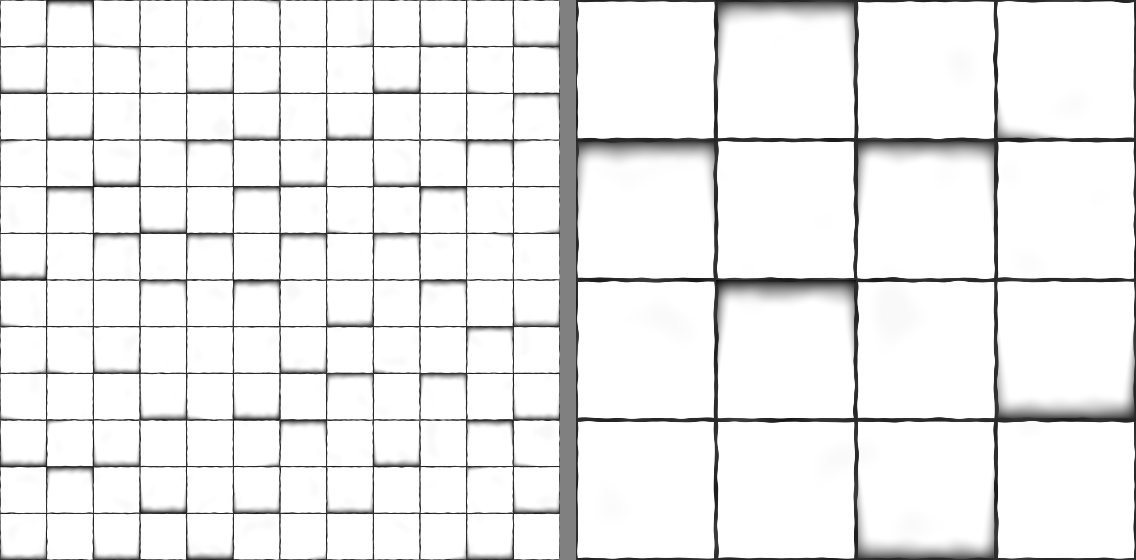
Left: the whole. Right: its middle third, enlarged.
Give the GLSL for this texture map, as a Shadertoy shader.

```glsl
// Seamless grid of white square tiles with thin worn joints and soft shadows of tilted tiles.
#define TILES 12.0          // tiles across and down
#define JOINT_HALF 0.0135   // half width of a joint, in tiles
#define JOINT_TONE 0.17     // grey of the joints
#define WOBBLE 0.012        // how far the joints wander
#define SHADE_DEPTH 0.20    // height of the shadow along the tilted edge
#define SIDE_WIDTH 0.14     // width of the side shadows at that edge
#define SIDE_REACH 0.85     // how far the side shadows climb
#define LOW_SHARE 0.43      // share of tilting tiles shaded at the bottom
#define HIGH_SHARE 0.20     // share of tilting tiles shaded at the top
#define CORNER_SHARE 0.20   // share of other tiles with one shaded corner
#define SMUDGE 0.025        // strength of the faint stains

float hash(vec2 p, float seed) {
    vec3 q = fract(vec3(p.xyx + seed * 7.31) * vec3(0.1031, 0.1030, 0.0973));
    q += dot(q, q.yzx + 33.33);
    return fract((q.x + q.y) * q.z);
}

float cornerSlope(vec2 corner, vec2 offset, float period, float seed) {
    float angle = 6.2832 * hash(mod(corner, period), seed);
    return dot(vec2(cos(angle), sin(angle)), offset);
}

// Gradient noise that wraps after a whole number of lattice cells.
float wrapNoise(vec2 p, float period, float seed) {
    vec2 i = floor(p), f = fract(p);
    vec2 u = f * f * f * (f * (f * 6.0 - 15.0) + 10.0);
    vec2 e = vec2(1.0, 0.0);
    float low = mix(cornerSlope(i, f, period, seed),
                    cornerSlope(i + e.xy, f - e.xy, period, seed), u.x);
    float high = mix(cornerSlope(i + e.yx, f - e.yx, period, seed),
                     cornerSlope(i + e.xx, f - e.xx, period, seed), u.x);
    return mix(low, high, u.y);
}

// Squared falloff from 1 at the edge to 0 at the given width.
float falloff(float dist, float width) {
    float t = clamp(1.0 - dist / max(width, 0.001), 0.0, 1.0);
    return t * t;
}

// Shadow along y = 0, with side shadows that narrow as they climb.
float tiltShade(vec2 f, float depth, vec2 sides, float reach) {
    float climb = clamp(1.0 - f.y / reach, 0.0, 1.0);
    float base = 0.92 * falloff(f.y, depth);
    vec2 flank = sides * sqrt(climb) * 0.8
               * vec2(falloff(f.x, SIDE_WIDTH * climb), falloff(1.0 - f.x, SIDE_WIDTH * climb));
    return 1.0 - (1.0 - base) * (1.0 - flank.x) * (1.0 - flank.y);
}

float tileShade(vec2 cell, vec2 f, float rough) {
    float pick = hash(cell, 1.0);
    float strength = mix(0.8, 1.0, hash(cell, 2.0));
    bool tilting = mod(cell.x + cell.y, 2.0) < 0.5;

    // Full tilt, on every other tile of the checker.
    if (tilting && pick < LOW_SHARE + HIGH_SHARE) {
        if (pick > LOW_SHARE) f.y = 1.0 - f.y;
        vec2 sides = mix(vec2(0.55), vec2(1.0), vec2(hash(cell, 3.0), hash(cell, 4.0)));
        float depth = SHADE_DEPTH * strength * (1.0 + 0.3 * rough);
        return strength * tiltShade(f, depth, sides, SIDE_REACH);
    }

    // Slight tilt that only darkens one corner.
    if (pick > 1.0 - CORNER_SHARE) {
        if (hash(cell, 5.0) < 0.35) f.y = 1.0 - f.y;
        if (hash(cell, 6.0) < 0.3) f.x = 1.0 - f.x;
        float wedge = smoothstep(0.25, 1.0, f.x + 0.1 * rough);
        float reach = mix(0.2, 0.7, hash(cell, 7.0));
        return 0.75 * strength * tiltShade(f, 0.13 * wedge, vec2(0.0, 0.8), reach) * sqrt(wedge);
    }
    return 0.0;
}

void mainImage(out vec4 fragColor, in vec2 fragCoord) {
    vec2 p = fragCoord / iResolution.xy * TILES;
    float pixel = TILES / iResolution.y;

    // Tiles with shadows and faint stains.
    float rough = wrapNoise(p * 5.0, TILES * 5.0, 11.0);
    float shade = tileShade(mod(floor(p), TILES), fract(p), rough);
    float stain = SMUDGE * smoothstep(0.25, 0.6, wrapNoise(p * 2.0, TILES * 2.0, 12.0));
    float tone = (1.0 - shade) * (1.0 - stain);

    // Joints that wander and vary in width and darkness.
    vec2 wander = vec2(wrapNoise(p * 6.0, TILES * 6.0, 13.0), wrapNoise(p * 6.0, TILES * 6.0, 14.0));
    vec2 q = p + WOBBLE * wander;
    vec2 gap = abs(q - floor(q + 0.5));
    float halfWidth = JOINT_HALF * (1.0 + 0.5 * wrapNoise(p * 9.0, TILES * 9.0, 15.0));
    float edge = 0.5 * pixel;
    float joint = 1.0 - smoothstep(halfWidth - edge, halfWidth + edge, min(gap.x, gap.y));
    float wear = 0.15 * wrapNoise(p * 3.0, TILES * 3.0, 16.0);
    tone = mix(tone, min(tone, JOINT_TONE + wear), joint);

    fragColor = vec4(vec3(clamp(tone, 0.0, 1.0)), 1.0);
}
```
